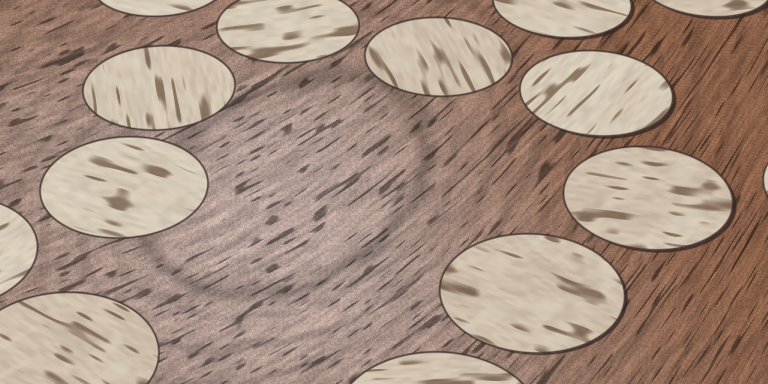
Give the GLSL for this pattern, as a Shadertoy shader.

```glsl
// Pale oak discs inlaid in a brown wooden board, seen in perspective.
#define DISC_COUNT 14
#define RIM_WIDTH 0.0045
#define SHADOW_SHIFT 0.010
#define GRAIN_DEPTH 0.34
#define PORE_DEPTH 0.42
#define FIGURE_DEPTH 0.22
#define OAK_STREAK_DEPTH 0.45

const vec3 WALNUT_WARM = vec3(0.53, 0.37, 0.28);
const vec3 WALNUT_MID = vec3(0.58, 0.47, 0.42);
const vec3 WALNUT_SHEEN = vec3(0.68, 0.60, 0.57);
const vec3 OAK_TAN = vec3(0.77, 0.70, 0.62);
const vec3 OAK_PALE = vec3(0.86, 0.82, 0.75);
const vec3 RIM_COLOR = vec3(0.20, 0.15, 0.14);

// Disc centre (xy) and direction of its oak grain (z)
const vec3 DISCS[DISC_COUNT] = vec3[](
    vec3(0.417, 1.044, -0.2), vec3(0.750, 0.932, 0.15), vec3(1.142, 0.852, -1.1),
    vec3(1.464, 0.993, -0.3), vec3(1.836, 1.044, 0.1), vec3(1.553, 0.757, 0.8),
    vec3(0.414, 0.771, -1.4), vec3(0.323, 0.512, -0.3), vec3(1.688, 0.484, -0.15),
    vec3(1.386, 0.236, -0.35), vec3(-0.134, 0.340, 0.5), vec3(0.160, 0.069, -0.5),
    vec3(1.141, -0.100, 0.05), vec3(2.205, 0.510, 0.3));

float hash(vec2 p) {
    return fract(sin(dot(p, vec2(127.1, 311.7))) * 43758.5453);
}

float noise(vec2 p) {
    vec2 i = floor(p), f = fract(p);
    f = f * f * (3.0 - 2.0 * f);
    return mix(mix(hash(i), hash(i + vec2(1, 0)), f.x),
               mix(hash(i + vec2(0, 1)), hash(i + vec2(1, 1)), f.x), f.y);
}

float fbm(vec2 p) {
    float sum = 0.0, amp = 0.5;
    for (int i = 0; i < 4; i++) {
        sum += amp * noise(p);
        p = p * 2.03 + 7.1;
        amp *= 0.5;
    }
    return sum;
}

vec2 rotate(vec2 p, float a) {
    float c = cos(a), s = sin(a);
    return vec2(c * p.x + s * p.y, c * p.y - s * p.x);
}

// Approximate signed distance to an ellipse with radii r
float ellipse(vec2 p, vec2 r) {
    float k = length(p / r);
    return k * (k - 1.0) / max(length(p / (r * r)), 0.001);
}

vec3 walnut(vec2 p) {
    // Broad light: warm to the upper right, silvery sheen left of centre
    float warm = smoothstep(0.9, 2.0, p.x + 0.45 * (p.y - 0.4));
    float sheen = exp(-2.2 * dot(p - vec2(0.72, 0.4), p - vec2(0.72, 0.4)));
    vec3 color = mix(WALNUT_MID, WALNUT_SHEEN, sheen);
    color = mix(color, WALNUT_WARM, max(warm, 0.4 * smoothstep(0.65, 1.0, p.y)));

    // Oval growth figure with ragged dark bands
    vec2 q = rotate(p - vec2(0.755, 0.52), 0.5) / vec2(0.39, 0.25);
    float ring = length(q) + 0.22 * (fbm(p * 9.0) - 0.5);
    float band = exp(-pow((ring - 1.0) / 0.07, 2.0));
    float outer = smoothstep(0.3, 1.0, sin(ring * 22.0)) * smoothstep(1.0, 1.3, ring);
    color *= 1.0 - FIGURE_DEPTH * (band + 0.4 * outer);

    // Fibres bend steeper toward the right
    float across = p.y - 0.4 * p.x - 0.113 * p.x * p.x * p.x;
    across += 0.02 * (fbm(p * 5.0) - 0.5);
    float fibre = noise(vec2(p.x * 14.0, across * 85.0));
    float fine = noise(vec2(p.x * 38.0, across * 130.0) + 30.0);
    float pore = smoothstep(0.68, 0.9, noise(vec2(p.x * 24.0, across * 105.0) + 9.0));
    color *= 1.0 + GRAIN_DEPTH * (0.55 * fibre + 0.45 * fine - 0.46);
    color *= 1.0 - PORE_DEPTH * pore;
    return color * (0.94 + 0.16 * hash(floor(p * 256.0)));
}

vec3 oak(vec2 p, float angle, float seed) {
    vec2 g = rotate(p, angle);
    g.y += 0.012 * (noise(g * 12.0 + seed) - 0.5);
    float tone = 0.35 + 0.5 * hash(vec2(seed, 3.0)) + 0.5 * (fbm(g * vec2(6.0, 22.0) + seed) - 0.5);
    vec3 color = mix(OAK_TAN, OAK_PALE, clamp(tone, 0.0, 1.0));
    float streak = smoothstep(0.70, 0.92, noise(g * vec2(13.0, 75.0) + seed * 5.0));
    float ray = smoothstep(0.66, 0.9, noise(rotate(p, angle + 1.0) * vec2(9.0, 30.0) + seed));
    color *= 0.95 + 0.10 * noise(g * vec2(40.0, 120.0) + seed);
    color = mix(color, OAK_PALE, 0.45 * ray);
    return color * (1.0 - OAK_STREAK_DEPTH * streak * vec3(0.8, 0.95, 1.05));
}

void mainImage(out vec4 fragColor, in vec2 fragCoord) {
    vec2 p = fragCoord / iResolution.y;
    float aa = 1.0 / iResolution.y;
    vec3 color = walnut(p);

    for (int i = 0; i < DISC_COUNT; i++) {
        vec3 disc = DISCS[i];
        vec2 q = p - disc.xy;
        // Nearer discs are larger; tilt follows the perspective
        vec2 radii = vec2(0.18, 0.09) + vec2(0.08, 0.085) * (1.0 - disc.y);
        vec2 local = rotate(q, -0.12 * (disc.x - 0.9));
        float d = ellipse(local, radii);
        float side = smoothstep(0.9, 1.6, disc.x);
        float shadow = ellipse(local - SHADOW_SHIFT * side * vec2(1.0, -0.6), radii);
        float rim = min(abs(d) - RIM_WIDTH * 0.5, max(shadow, -d));
        color = mix(color, oak(q, disc.z, float(i) + 1.0), smoothstep(aa, -aa, d));
        color = mix(color, RIM_COLOR, 0.8 * smoothstep(aa, -aa, rim));
    }
    fragColor = vec4(clamp(color, 0.0, 1.0), 1.0);
}
```
